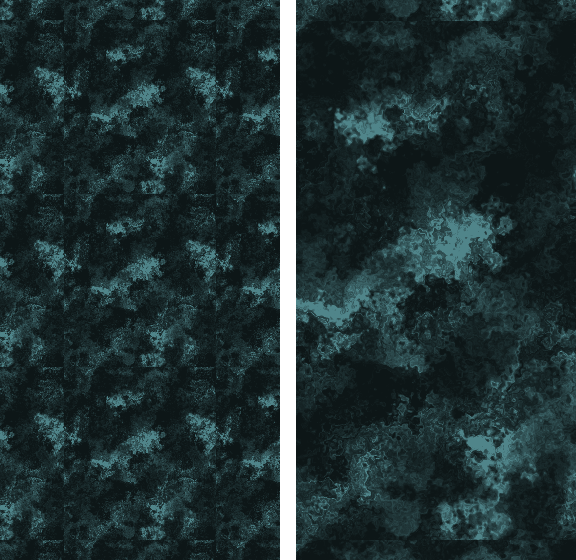
Left: the whole. Right: its middle third, enlarged.
This texture is drawn by a Shadertoy shader. Its source:

```glsl
const vec2 TILE = vec2(0.5417, 0.6182);      // tile size, in canvas widths
const vec2 TILE_CORNER = vec2(0.229, 0.073); // first seam crossing, from top left
const vec3 TEAL = vec3(0.60, 1.0, 1.04);
const float MID_TONE = 0.15;
const float CONTRAST = 0.55;
const float DARKEST = 0.085;
const float BRIGHTEST = 0.52;
const float WARP = 0.10;
const float CLOUD_GAIN = 1.9;
const float CLOUD_PERSISTENCE = 0.72;
const float VEIN_GAIN = 1.45;
const float STREAK_GAIN = 2.1;
const float STREAK_WIDTH = 0.042;
const float HOLLOW_GAIN = 1.15;
const float TONE_BIAS = -0.46;

// Pale streaks: start and end, in tile widths from the top left
const vec4 STREAKS[9] = vec4[9](
    vec4(0.54, 1.10, 0.74, 0.91), vec4(0.25, 0.63, 0.35, 0.59),
    vec4(0.35, 0.59, 0.42, 0.74), vec4(0.46, 0.55, 0.61, 0.46),
    vec4(0.86, 0.35, 0.95, 0.39), vec4(0.95, 0.39, 0.95, 0.53),
    vec4(0.95, 0.53, 1.03, 0.43), vec4(0.00, 0.47, 0.07, 0.42),
    vec4(0.35, 0.20, 0.36, 0.29));

// Dark hollows: centre and radius
const vec3 HOLLOWS[6] = vec3[6](
    vec3(0.16, 0.25, 0.19), vec3(0.45, 0.63, 0.06), vec3(0.44, 0.79, 0.09),
    vec3(0.88, 0.50, 0.06), vec3(0.12, 0.56, 0.08), vec3(0.89, 0.12, 0.12));

vec2 gradient(vec2 cell) {
    float h = fract(sin(dot(cell, vec2(127.1, 311.7))) * 43758.5);
    return vec2(cos(6.2832 * h), sin(6.2832 * h));
}

float gradientNoise(vec2 p) {
    vec2 i = floor(p), f = p - i;
    vec2 u = f * f * f * (f * (f * 6.0 - 15.0) + 10.0);
    vec2 e = vec2(0.0, 1.0);
    float low = mix(dot(gradient(i), f), dot(gradient(i + e.yx), f - e.yx), u.x);
    float high = mix(dot(gradient(i + e.xy), f - e.xy), dot(gradient(i + e.yy), f - e.yy), u.x);
    return mix(low, high, u.y);
}

float fbm(vec2 p) {
    float sum = 0.0, amplitude = 1.0;
    for (int i = 0; i < 5; i++) {
        sum += amplitude * gradientNoise(p);
        p = mat2(1.6, 1.2, -1.2, 1.6) * p + 7.3;
        amplitude *= CLOUD_PERSISTENCE;
    }
    return sum;
}

// Thin crests along the zero lines of the noise, at three scales
float veinWeb(vec2 p) {
    float sum = 0.0, amplitude = 1.0, sharpness = 14.0;
    for (int i = 0; i < 3; i++) {
        sum += amplitude * exp(-sharpness * abs(gradientNoise(p)));
        p = p * 2.1 + 5.7;
        amplitude *= 0.75;
        sharpness *= 0.75;
    }
    return sum;
}

float segmentDistance(vec2 p, vec2 a, vec2 b) {
    vec2 ab = b - a;
    return length(p - a - ab * clamp(dot(p - a, ab) / dot(ab, ab), 0.0, 1.0));
}

float bell(float x) {
    return exp(-x * x);
}

// Tone of the marble, roughly normal about zero
float marbleTone(vec2 t) {
    vec2 offset = WARP * vec2(fbm(t * 7.0 + 3.1), fbm(t * 7.0 + 21.7));
    vec2 warped = t + offset;

    // Grain stretched along the rising diagonal
    vec2 grain = vec2(dot(warped, vec2(0.8, -0.6)) * 0.8, dot(warped, vec2(0.6, 0.8)) * 1.2);
    float tone = TONE_BIAS + CLOUD_GAIN * fbm(grain * 7.0 + 11.0);

    // Ragged veins, gathered in patches
    float patches = smoothstep(-0.3, 0.35, gradientNoise(t * 5.0 + 40.0));
    tone += VEIN_GAIN * patches * veinWeb(grain * 9.0 + 5.0);

    float streakDistance = 1.0;
    for (int i = 0; i < STREAKS.length(); i++) {
        float d = segmentDistance(warped, STREAKS[i].xy, STREAKS[i].zw);
        streakDistance = min(streakDistance, d);
    }
    tone += STREAK_GAIN * bell(streakDistance / STREAK_WIDTH);

    for (int i = 0; i < HOLLOWS.length(); i++) {
        tone -= HOLLOW_GAIN * bell(length(warped - HOLLOWS[i].xy) / HOLLOWS[i].z);
    }
    return tone;
}

void mainImage(out vec4 fragColor, in vec2 fragCoord) {
    vec2 p = vec2(fragCoord.x, iResolution.y - fragCoord.y) / iResolution.x;

    // Each tile restarts the marble, leaving straight seams
    vec2 t = mod(p - TILE_CORNER, TILE) / TILE.x;
    float light = MID_TONE * exp(CONTRAST * marbleTone(t));
    fragColor = vec4(TEAL * clamp(light, DARKEST, BRIGHTEST), 1.0);
}
```
